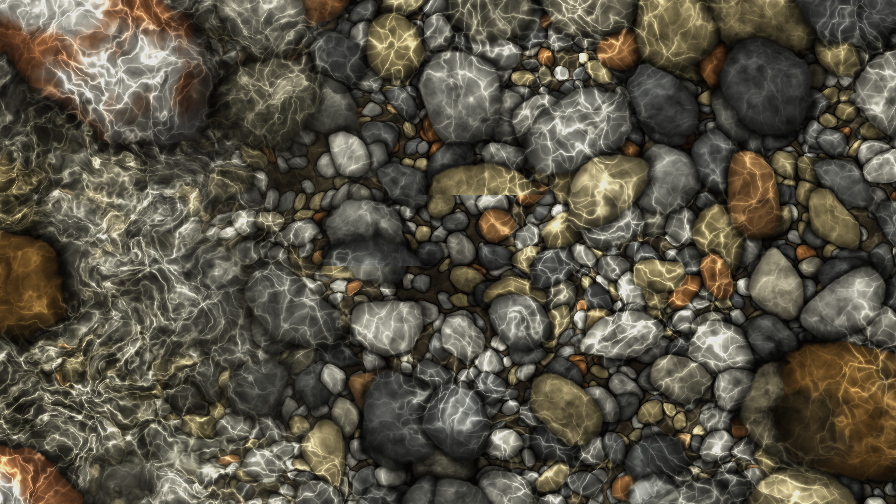
Write a Shadertoy shader that draws this texture.

```glsl
float hash(vec2 p) {
    vec3 q = fract(p.xyx * 0.1031);
    q += dot(q, q.yzx + 33.33);
    return fract((q.x + q.y) * q.z);
}

float noise(vec2 p) {
    vec2 i = floor(p), f = fract(p);
    f = f * f * (3.0 - 2.0 * f);
    return mix(mix(hash(i), hash(i + vec2(1, 0)), f.x),
               mix(hash(i + vec2(0, 1)), hash(i + vec2(1, 1)), f.x), f.y);
}

float fbm(vec2 p) {
    float sum = 0.0, gain = 0.5;
    for (int i = 0; i < 5; i++) {
        sum += gain * noise(p);
        p = mat2(1.6, 1.2, -1.2, 1.6) * p + 7.3;
        gain *= 0.5;
    }
    return sum / 0.97;
}

// Net of bright lines along warped cell borders
float causticNet(vec2 p) {
    p += 0.9 * vec2(noise(p * 0.9), noise(p * 0.9 + 31.0));
    vec2 cell = floor(p);
    float nearest = 9.0, second = 9.0;
    for (int y = -1; y <= 1; y++)
    for (int x = -1; x <= 1; x++) {
        vec2 id = cell + vec2(x, y);
        float d = length(id + vec2(hash(id), hash(id + 57.0)) - p);
        second = min(second, max(nearest, d));
        nearest = min(nearest, d);
    }
    float gap = second - nearest;
    return exp(-gap * 14.0) + 0.25 * exp(-gap * 4.0);
}

// Rounded polygon with uneven faces, 1 on its outline
float stoneDistance(vec2 q, float seed) {
    float sum = 0.0;
    for (int i = 0; i < 7; i++) {
        vec2 key = vec2(float(i) * 3.7, seed);
        float a = (float(i) + 0.7 * hash(key)) * 0.8976;
        float face = max(dot(q, vec2(cos(a), sin(a))), 0.0);
        sum += pow(face / (0.9 + 0.2 * hash(key + 9.0)), 7.0);
    }
    return pow(sum + 1e-9, 1.0 / 7.0);
}

vec3 stoneColor(float seed) {
    float tone = hash(vec2(seed, 4.0)), tint = hash(vec2(seed, 8.0));
    vec3 color = mix(vec3(0.16, 0.165, 0.16), vec3(0.53, 0.52, 0.46), tone * tone * 0.6 + tone * 0.4);
    color = mix(color, vec3(0.40, 0.34, 0.19), 0.75 * smoothstep(0.6, 0.8, tint));
    return mix(color, vec3(0.40, 0.22, 0.10), 0.8 * smoothstep(0.92, 0.96, tint));
}

void drawStone(inout vec3 color, vec2 offset, vec2 radius, float angle,
               float seed, vec3 base, float grain) {
    float c = cos(angle), s = sin(angle);
    vec2 q = mat2(c, -s, s, c) * offset / radius;
    float d = stoneDistance(q, seed) + 0.16 * (grain - 0.5);
    color *= mix(0.22, 1.0, smoothstep(0.95, 1.28, d));
    float light = 0.9 + 0.4 * dot(offset / radius.x, vec2(-0.25, 0.95));
    light *= 1.0 - 0.55 * smoothstep(0.6, 1.02, d);
    light *= 0.35 + 1.3 * grain;
    color = mix(color, base * light, smoothstep(1.01, 0.93, d));
}

// Scattered stones, later cells lie on top
void stoneLayer(inout vec3 color, vec2 p, float scale, float density, float grain) {
    vec2 g = p * scale + scale * 3.17, cell = floor(g);
    for (int y = 1; y >= -1; y--)
    for (int x = -1; x <= 1; x++) {
        vec2 id = cell + vec2(x, y);
        float seed = hash(id + scale) * 91.0;
        if (hash(id + 23.0) > density) continue;
        vec2 center = id + 0.2 + 0.6 * vec2(hash(id + 5.0), hash(id + 11.0));
        float size = mix(0.44, 0.66, hash(id + 41.0));
        vec2 radius = size * vec2(1.0, mix(0.58, 0.9, hash(id + 71.0)));
        float angle = 2.4 * (hash(id + 87.0) - 0.6);
        drawStone(color, g - center, radius, angle, seed, stoneColor(seed), grain);
    }
}

void mainImage(out vec4 fragColor, in vec2 fragCoord) {
    vec2 uv = fragCoord / iResolution.y;
    float rough = smoothstep(0.85, 0.15, uv.x + 0.15 * (noise(uv * 4.0) - 0.5));

    // Refraction, stronger in the moving water on the left
    vec2 bend = vec2(fbm(uv * 8.0), fbm(uv * 8.0 + 40.0)) - 0.5;
    vec2 p = uv + bend * mix(0.025, 0.09, rough);
    float grain = mix(fbm(p * 17.0), fbm(p * 55.0 + 9.0), 0.55);
    grain = clamp(0.5 + 1.7 * (grain - 0.5), 0.0, 1.0);

    // Bed of gravel up to large stones
    vec3 color = vec3(0.13, 0.11, 0.075) * (0.3 + grain);
    stoneLayer(color, p, 29.0, 0.9, grain);
    stoneLayer(color, p, 16.0, 0.75, grain);
    stoneLayer(color, p, 9.0, 0.65, grain);
    stoneLayer(color, p, 5.2, mix(0.4, 0.75, smoothstep(0.2, 0.8, uv.y)), grain);

    // Silty water with stretched ripples
    float silt = fbm(p * 5.0 + 12.0);
    vec3 murk = mix(vec3(0.14, 0.125, 0.075), vec3(0.46, 0.44, 0.36), smoothstep(0.3, 0.7, silt));
    color = mix(color, murk * (0.3 + 1.3 * grain), 0.55 * rough);
    float ripple = 1.0 - abs(2.0 * fbm(p * vec2(9.0, 22.0) + bend * 6.0) - 1.0);
    color *= 1.0 + rough * (1.1 * pow(ripple, 9.0) - 0.4);

    // Boulders at the borders
    float stain = smoothstep(0.4, 0.62, fbm(p * 7.0 + 3.0));
    vec3 rusty = mix(vec3(0.47, 0.46, 0.42), vec3(0.36, 0.21, 0.12), stain);
    vec3 brown = mix(vec3(0.15, 0.12, 0.07), vec3(0.31, 0.21, 0.09), stain);
    drawStone(color, p - vec2(0.19, 0.92), vec2(0.27, 0.17), -0.5, 3.0, rusty, grain);
    drawStone(color, p - vec2(1.70, 0.18), vec2(0.17, 0.14), -0.3, 12.0, brown, grain);
    drawStone(color, p - vec2(0.0, 0.44), vec2(0.12, 0.10), -0.7, 27.0, brown, grain);
    drawStone(color, p - vec2(0.04, 0.02), vec2(0.17, 0.09), -0.5, 35.0, rusty, grain);

    // Sunlight focused by the surface
    float sun = smoothstep(0.32, 0.65, fbm(uv * 4.5 + 70.0));
    float net = causticNet(p * 19.0 + bend * 3.0) + 0.4 * causticNet(p * 34.0 + 8.0);
    color *= 0.88 + net * mix(0.35, 1.6, sun);
    color += vec3(0.12, 0.118, 0.095) * net * sun;

    // Broad light patches and soft highlight limit
    color *= 0.8 + 0.7 * fbm(uv * 3.0 + 20.0);
    color = 1.12 * color / (0.85 + 0.45 * color);
    fragColor = vec4(clamp(color, vec3(0.022, 0.018, 0.013), vec3(0.9)), 1.0);
}
```
